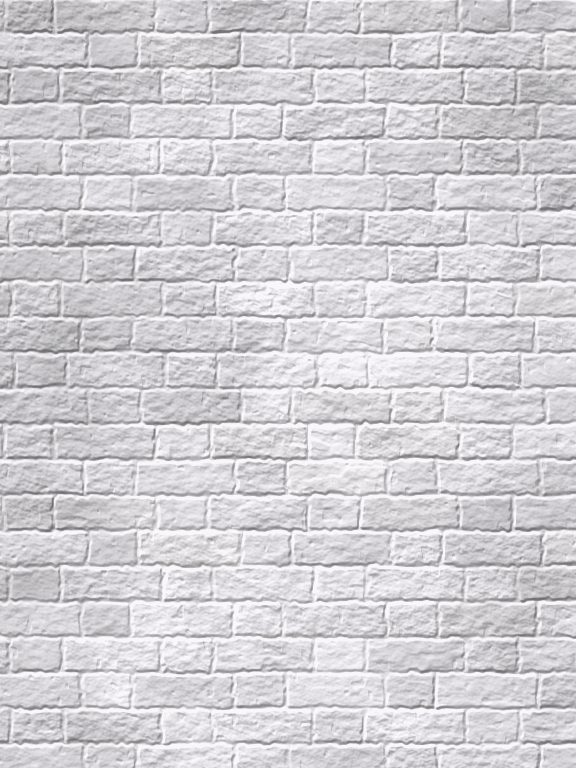
This texture is drawn by a WebGL 1 fragment shader. Its source:

```glsl
precision highp float;

uniform vec2 u_resolution;

// Lengths are in brick courses; y runs downwards from the top edge.
const float COURSES_ACROSS = 16.2;
const float COURSE_CYCLE = 14.0;
const float PAIR_WIDTH = 4.27;
const float HEADER_WIDTH = 1.44;
const float HALF_JOINT = 0.045;
const float CORNER_RADIUS = 0.08;
const vec2 TO_LIGHT = vec2(-0.42, -0.91);
const vec3 PAINT_TINT = vec3(1.0, 0.992, 1.008);
const vec3 WARM_TINT = vec3(1.008, 0.997, 0.99);

float hash(vec2 p) {
  return fract(sin(dot(p, vec2(127.1, 311.7))) * 43758.5);
}

float noise(vec2 p) {
  vec2 cell = floor(p);
  vec2 f = fract(p);
  f = f * f * (3.0 - 2.0 * f);
  float upper = mix(hash(cell), hash(cell + vec2(1.0, 0.0)), f.x);
  float lower = mix(hash(cell + vec2(0.0, 1.0)), hash(cell + 1.0), f.x);
  return mix(upper, lower, f.y);
}

float fbm(vec2 p) {
  float sum = 0.0;
  float gain = 0.5;
  for (int i = 0; i < 3; i++) {
    sum += gain * noise(p);
    p = mat2(1.9, 0.5, -0.5, 1.9) * p + 7.3;
    gain *= 0.58;
  }
  return sum;
}

float roundedBox(vec2 p, vec2 halfSize, float radius) {
  vec2 q = abs(p) - halfSize + radius;
  return length(max(q, 0.0)) + min(max(q.x, q.y), 0.0) - radius;
}

// Flemish bond: x is the signed distance to the brick, yz its id.
vec3 brickAt(vec2 p) {
  float course = floor(p.y);
  float courseId = mod(course, COURSE_CYCLE);
  float shift = mix(0.24, 2.4, mod(course, 2.0));
  shift += 0.32 * (hash(vec2(courseId, 3.0)) - 0.5);
  float x = p.x - shift;
  float pair = floor(x / PAIR_WIDTH);
  x -= pair * PAIR_WIDTH;
  float header = HEADER_WIDTH + 0.16 * (hash(vec2(pair, courseId + 0.5)) - 0.5);
  float stretcher = step(header, x);
  float width = mix(header, PAIR_WIDTH - header, stretcher);
  vec2 local = vec2(x - stretcher * header - 0.5 * width, p.y - course - 0.5);
  float d = roundedBox(local, vec2(0.5 * width, 0.5) - HALF_JOINT, CORNER_RADIUS);
  return vec3(d, pair * 2.0 + stretcher, courseId);
}

// Uneven edges: slow bowing plus small chips.
vec2 wobble(vec2 p) {
  vec2 bow = vec2(noise(p * 1.3), noise(p * 1.3 + 31.0)) - 0.5;
  vec2 chip = vec2(noise(p * 7.0 + 11.0), noise(p * 7.0 + 53.0)) - 0.5;
  return p + 0.08 * bow + 0.09 * chip;
}

// Relief of brick, joint, plaster grain, flaked ledges and pits.
float relief(vec2 p) {
  vec2 bent = wobble(p);
  vec3 brick = brickAt(bent);
  float face = smoothstep(0.04, -0.06, brick.x);
  float wear = mix(0.35, 1.2, noise(p * 1.1 + 19.0));
  float roughness = mix(0.7, 1.6, hash(brick.yz + 4.0));
  float grain = roughness * fbm(p * vec2(4.0, 6.0));
  float slant = 0.3 * (hash(brick.yz + 9.0) - 0.5);
  vec2 along = vec2(bent.x * 1.7, (bent.y + slant * bent.x) * 4.5);
  float flaked = smoothstep(0.3, 0.9, hash(brick.yz + 13.0));
  float ledge = 0.35 * flaked * smoothstep(0.38, 0.62, noise(along + brick.yz * 5.0));
  float pit = 0.4 * smoothstep(0.8, 0.95, noise(bent * 4.7 + 71.0));
  return face * (wear + ledge - pit) + mix(0.6, 1.0, face) * grain;
}

float slopeToLight(vec2 p, float reach) {
  vec2 offset = TO_LIGHT * reach;
  return relief(p - offset) - relief(p + offset);
}

void main() {
  vec2 p = gl_FragCoord.xy / u_resolution.x * COURSES_ACROSS;
  p.y = u_resolution.y / u_resolution.x * COURSES_ACROSS - p.y + 0.072;

  vec3 brick = brickAt(wobble(p));
  float joint = smoothstep(-0.04, 0.04, brick.x);

  // Base paint, with differences between bricks and across the wall.
  float tone = 0.838 + 0.08 * (hash(brick.yz) - 0.5) * (1.0 - joint);
  tone += 0.15 * (noise(p * 0.2) - 0.5) + 0.12 * (fbm(p * 0.9 + 40.0) - 0.48);
  tone += 0.01 * joint;

  // Raking light: softer highlights, deeper shadows, both levelling off.
  float slope = slopeToLight(p, 0.035);
  slope /= 1.0 + 0.6 * abs(slope);
  tone += slope * (slope > 0.0 ? 0.31 : 0.48);
  tone = clamp(tone, 0.45, 0.975);

  float warmth = 0.35 * smoothstep(0.8, 1.0, hash(brick.yz + 21.0));
  warmth = max(warmth, 0.5 * joint * noise(p * 0.4 + 8.0));
  gl_FragColor = vec4(tone * mix(PAINT_TINT, WARM_TINT, warmth), 1.0);
}
```
